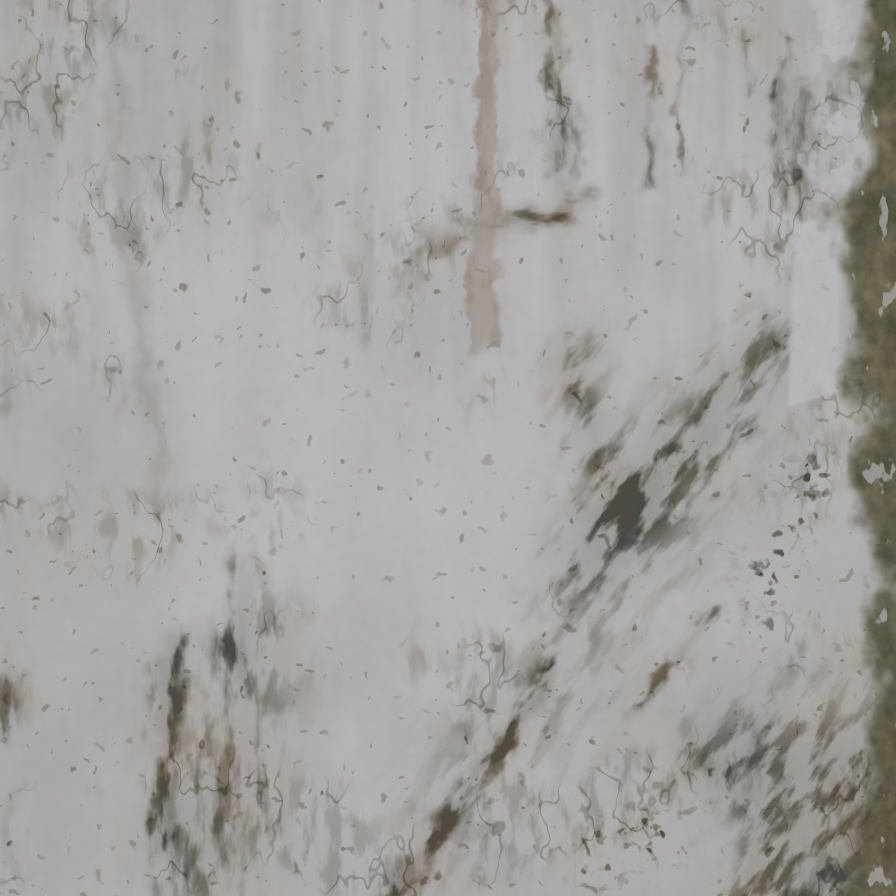
This texture is drawn by a WebGL 2 fragment shader. Its source:

```glsl
#version 300 es
precision highp float;
uniform vec2 u_resolution;
out vec4 outColor;

// Values to tune
const vec3 PAINT[6] = vec3[6](
  vec3(.722, .722, .724), vec3(.65, .64, .63), vec3(.56, .55, .53),
  vec3(.47, .45, .42), vec3(.38, .37, .32), vec3(.31, .29, .265));
const vec3 OLIVE = vec3(.35, .335, .255);
const vec3 RUST = vec3(.56, .505, .46);
const vec3 PATCH = vec3(.73, .735, .745);
const vec2 UPRIGHT = vec2(0., 1.);
const vec2 SLANT = vec2(.58, .815);
const float WARP = .026;
const float STRETCH = .38;
const float BASE_GRIME = .035;
const float EDGE_X = .962;
const int DRIPS = 13;

vec2 hash2(vec2 p) {
  vec3 h = fract(p.xyx * vec3(.1031, .1030, .0973));
  h += dot(h, h.yzx + 33.33);
  return fract((h.xx + h.yz) * h.zy);
}

float corner(vec2 cell, vec2 offset) {
  float angle = 6.2832 * hash2(cell + 91.).x;
  return dot(vec2(cos(angle), sin(angle)), offset);
}

float gradientNoise(vec2 p) {
  vec2 i = floor(p), f = p - i, e = vec2(1., 0.);
  vec2 u = f * f * f * (f * (f * 6. - 15.) + 10.);
  return mix(mix(corner(i, f), corner(i + e, f - e), u.x),
             mix(corner(i + e.yx, f - e.yx), corner(i + 1., f - 1.), u.x), u.y);
}

float fbm(vec2 p) {
  float sum = 0., amp = .7;
  for (int i = 0; i < 4; i++) {
    sum += amp * gradientNoise(p);
    p = mat2(1.6, 1.2, -1.2, 1.6) * p + 17.3;
    amp *= .52;
  }
  return sum;
}

// Soft stroke from a to b
float band(vec2 p, vec2 a, vec2 b, float width) {
  vec2 d = b - a;
  float t = clamp(dot(p - a, d) / dot(d, d), 0., 1.);
  float r = length(p - a - d * t) / width;
  return exp(-r * r);
}

// Broken blotches drawn out along a direction
float mottle(vec2 p, vec2 dir, float freq) {
  vec2 s = vec2(dot(p, vec2(dir.y, -dir.x)), dot(p, dir) * STRETCH) * freq;
  return smoothstep(-.12, .3, fbm(s));
}

float specks(vec2 p, float cells, float density, float size) {
  vec2 cell = floor(p * cells), h = hash2(cell + cells), k = hash2(cell + 40.);
  float radius = size * (.4 + .6 * k.y);
  float d = length(fract(p * cells) - mix(vec2(.3), vec2(.7), k));
  return step(h.x, density) * (.4 + .6 * h.y) * (1. - smoothstep(radius * .4, radius, d));
}

vec3 paintRamp(float grime) {
  float s = clamp(grime, 0., 1.) * 5.;
  int i = min(int(s), 4);
  return mix(PAINT[i], PAINT[i + 1], s - float(i));
}

void main() {
  vec2 p = gl_FragCoord.xy / u_resolution;
  vec2 q = p + WARP * vec2(fbm(p * 20.), fbm(p * 20. + 7.3));
  float fine = fbm(p * 65.), cloud = fbm(p * 4. + 3.);
  float upright = mottle(p, UPRIGHT, 42.), slanted = mottle(p, SLANT, 40.);

  // Weathered paint, cleanest near the middle
  float outer = smoothstep(.15, .65, length(p - vec2(.47, .55)));
  float grime = BASE_GRIME + .1 * outer + .14 * cloud + .035 * fine;
  grime += .13 * fbm(p * vec2(26., 3.)) * (.3 + smoothstep(.4, 1., p.y));
  grime += .14 * band(q, vec2(.12, 1.), vec2(.18, .42), .011);

  // Hairline cracks and worn spots
  float crack = 1. - smoothstep(.0, .035, abs(fbm(p * vec2(13., 9.) + 5.)));
  float worn = smoothstep(.08, .35, fbm(p * 6. + 11.) + .12 * outer);
  grime += worn * (.3 * crack + .22 * mottle(p, UPRIGHT, 55.));

  // Mould rising on the left
  float mould = .95 * band(q, vec2(.18, .06), vec2(.192, .28), .016);
  mould += .6 * band(q, vec2(.265, .25), vec2(.272, .36), .017);
  mould += .5 * band(q, vec2(.225, .01), vec2(.29, .28), .05);
  mould += .6 * band(q, vec2(0., .19), vec2(.01, .25), .02);
  grime += mould * (.2 + .8 * upright);

  // Slanting stain with a dark core
  float slant = .85 * band(q, vec2(.44, 0.), vec2(.62, .26), .013);
  slant += .7 * band(q, vec2(.66, .38), vec2(.85, .6), .04);
  slant += .3 * band(q, vec2(.5, .08), vec2(.78, .48), .065);
  slant += .65 * band(q, vec2(.7, .2), vec2(.79, .31), .008);
  slant += .6 * band(q, vec2(.64, .59), vec2(.69, .45), .03);
  grime += slant * (.22 + .85 * slanted);

  // Thin drips and a sideways smear above
  for (int i = 0; i < DRIPS; i++) {
    vec2 h = hash2(vec2(float(i), 5.)), k = hash2(vec2(float(i), 23.));
    vec2 top = vec2(.59 + .31 * h.x, 1.03 - .15 * h.y);
    vec2 end = top - vec2(.01 * h.y, .06 + .2 * k.x);
    grime += (.25 + .4 * k.y) * band(q, top, end, .0045 + .003 * h.y) * (.3 + .7 * upright);
  }
  float smear = .35 * band(q, vec2(.47, .725), vec2(.66, .775), .012);
  smear += .55 * band(q, vec2(.565, .75), vec2(.62, .765), .012);
  grime += smear * (.35 + .65 * mottle(p, UPRIGHT.yx, 40.));

  // Scattered specks, with dark clusters at lower right
  float cluster = band(q, vec2(.84, .33), vec2(.915, .48), .025);
  cluster += band(q, vec2(.67, .04), vec2(.74, .07), .03);
  grime += .42 * specks(q, 32., .18, .2) + .3 * specks(q + .37, 61., .2, .27);
  grime += cluster * (.9 * specks(q, 48., .6, .4) + .5 * smoothstep(.15, .4, fbm(p * 50.)));

  // Mossy corner
  float corner = smoothstep(.79, .88, q.x + .2 * cloud) * (1. - smoothstep(.12, .3, q.y));
  grime += corner * (.12 + .55 * mottle(p, SLANT, 48.));

  vec3 color = paintRamp(grime) + .12 * max(-grime, 0.);
  color += vec3(.02, 0., -.015) * clamp(grime, 0., 1.) * fbm(p * 9. + 31.) * 4.;

  // Rusty run with a blunt end
  float run = 1. - smoothstep(.009, .017, abs(q.x - .542));
  run *= smoothstep(.605, .625, q.y) * (.55 + .35 * upright);
  color = mix(color, RUST, run * .8);

  // Pale taped strip and flaking paint beside the edge
  vec2 t = abs(p - vec2(.91 + .03 * (p.y - .65), .655 + .3 * (p.x - .91)));
  float strip = 1. - smoothstep(-.004, .004, max(t.x - .027, t.y - .1));
  float flakes = band(q, vec2(.93, .8), vec2(.925, 1.), .025) * smoothstep(-.05, .1, fbm(p * 22.));
  color = mix(color, PATCH + .03 * fine, max(strip * .75, flakes * .85));

  // Dark olive margin, ragged and broken by chips
  float rim = EDGE_X - .018 * smoothstep(.75, 1., p.y) - .012 * cos(p.y * 9.) + .05 * fbm(p * vec2(14., 10.));
  float margin = smoothstep(rim - .018, rim + .02, q.x);
  float chips = smoothstep(.24, .34, fbm(p * vec2(34., 20.) + 9.));
  vec3 moss = OLIVE * (1. + .45 * fbm(p * vec2(30., 14.)) + .25 * fine);
  color = mix(color, mix(moss, PAINT[1], chips * .8), margin * .92);

  outColor = vec4(clamp(color, 0., 1.), 1.);
}
```
